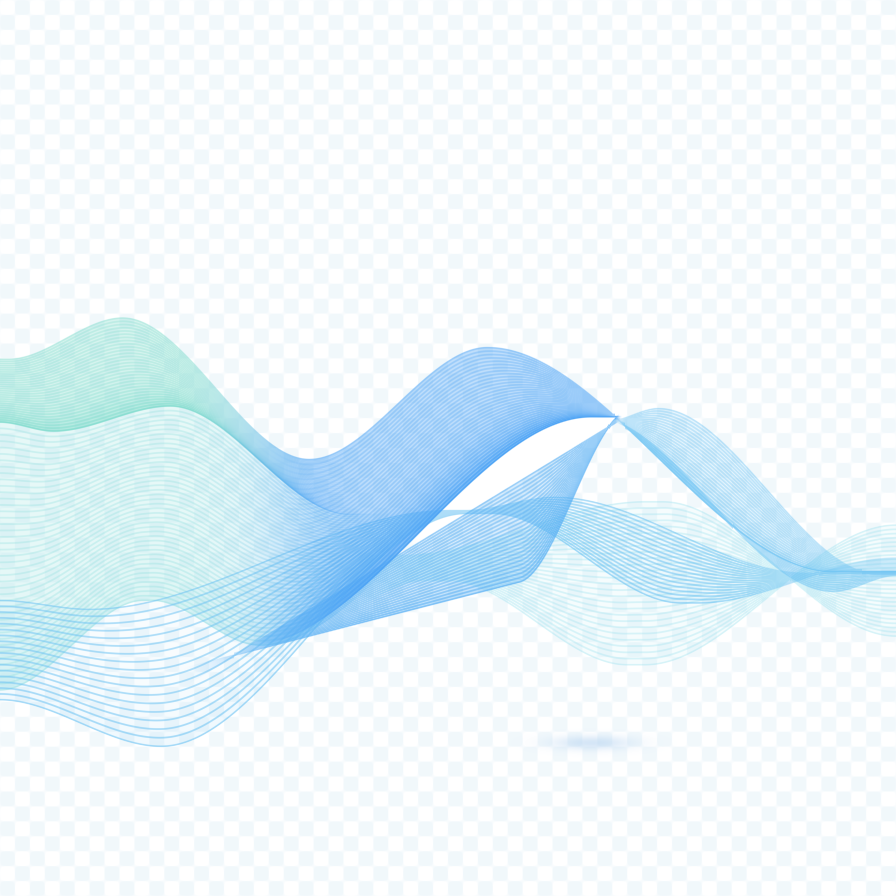
Write a three.js fragment shader that draws this background.

```glsl
varying vec2 vUv;

// Curves are stored as (height, slope) at the current x.
vec2 swing(float from, float to, float rise) {
  float t = clamp((vUv.x - from) / (to - from), 0.0, 1.0);
  return rise * vec2(t * t * (3.0 - 2.0 * t), 6.0 * t * (1.0 - t) / (to - from));
}

vec2 level(float height) {
  return vec2(height, 0.0);
}

vec2 incline(float x, float height, float slope) {
  return vec2(height + slope * (vUv.x - x), slope);
}

float span(float a, float b, float c, float d) {
  return smoothstep(a, b, vUv.x) * (1.0 - smoothstep(c, d, vUv.x));
}

// style: line count, fill alpha, extra alpha at the low edge, line alpha
vec3 ribbon(vec3 base, vec3 ink, vec2 low, vec2 top, vec4 style, float mask) {
  float gap = top.x - low.x;
  gap = (gap < 0.0 ? -1.0 : 1.0) * max(abs(gap), 0.002);
  float t = (vUv.y - low.x) / gap;
  float across = clamp(t, 0.0, 1.0);
  float slope = mix(low.y, top.y, across);
  float width = abs(gap) / sqrt(1.0 + slope * slope);
  float inside = 1.0 - smoothstep(0.0, 0.0018, max(-t, t - 1.0) * width);
  float toLine = abs(fract(t * style.x + 0.5) - 0.5) * width / style.x;
  float line = 1.0 - smoothstep(0.0002, 0.0018, toLine);
  float alpha = style.y + style.z * pow(1.0 - across, 5.0) + style.w * line;
  return mix(base, ink, inside * mask * clamp(alpha, 0.0, 1.0));
}

void main() {
  vec2 p = vUv;
  vec3 mint = vec3(0.50, 0.86, 0.80);
  vec3 azure = vec3(0.30, 0.64, 0.96);
  vec3 sky = vec3(0.42, 0.76, 0.95);
  vec3 aqua = vec3(0.60, 0.88, 0.93);
  vec3 tint = mix(mint, azure, smoothstep(0.20, 0.37, p.x));

  // Checkered ground
  vec2 wave = sin(p * 60.0 * 3.14159265);
  vec3 color = mix(vec3(1.0), vec3(0.945, 0.972, 0.986),
                   smoothstep(-0.15, 0.15, wave.x * wave.y));

  // Soft floating shadow
  vec2 s = (p - vec2(0.661, 0.171)) / vec2(0.045, 0.008);
  color = mix(color, vec3(0.70, 0.82, 0.94), 0.55 * exp(-dot(s, s)));

  // Shared edges
  vec2 crest = level(0.599) + swing(0.01, 0.137, 0.046) + swing(0.137, 0.345, -0.158)
             + swing(0.345, 0.544, 0.125) + swing(0.544, 0.93, -0.250);
  vec2 fold = level(0.529) + swing(0.0, 0.06, -0.010) + swing(0.06, 0.19, 0.028)
            + swing(0.19, 0.39, -0.121);
  vec2 belly = level(0.281) + swing(0.28, 0.66, 0.254);
  vec2 chord = incline(0.69, 0.530, 0.61);

  // Clear opening under the main arch
  float opening = smoothstep(0.0, 0.002, belly.x - p.y) * smoothstep(0.0, 0.002, p.y - chord.x);
  color = mix(color, vec3(1.0), opening * span(0.45, 0.47, 0.685, 0.69));

  // Pale sheet on the left
  vec2 sheetLow = level(0.23) + swing(0.0, 0.16, 0.10) + swing(0.17, 0.29, -0.05)
                + swing(0.29, 0.65, 0.25);
  color = ribbon(color, mix(aqua, tint, 0.5), sheetLow, fold,
                 vec4(42.0, 0.22, 0.10, 0.24), span(-0.2, -0.1, 0.34, 0.46));

  // Faint net on the lower right
  vec2 netLow = level(0.31) + swing(0.36, 0.47, 0.042) + swing(0.50, 0.70, -0.094)
              + swing(0.72, 1.0, 0.156);
  vec2 netTop = level(0.38) + swing(0.45, 0.72, 0.06) + swing(0.74, 1.0, -0.15);
  color = ribbon(color, aqua, netLow, netTop,
                 vec4(26.0, 0.10, 0.0, 0.30), span(0.38, 0.48, 1.2, 1.3));

  // Sweeping open strands
  vec2 strandLow = level(0.219) + swing(0.0, 0.18, -0.052) + swing(0.18, 0.52, 0.26)
                 + swing(0.55, 0.76, -0.10) + swing(0.78, 1.0, 0.05);
  vec2 strandTop = level(0.33) + swing(0.0, 0.10, -0.010) + swing(0.10, 0.50, 0.11)
                 + swing(0.52, 0.62, 0.015) + swing(0.62, 0.90, -0.085);
  color = ribbon(color, sky, strandLow, strandTop,
                 vec4(17.0, 0.05, 0.06, 0.50), 1.0 - 0.45 * smoothstep(0.75, 1.0, p.x));

  // Wedge below the opening
  vec2 wedgeLow = incline(0.22, 0.258, 0.257) + swing(0.58, 0.70, 0.16);
  color = ribbon(color, mix(azure, sky, 0.4), wedgeLow, chord,
                 vec4(24.0, 0.24, 0.16, 0.36), span(0.20, 0.32, 0.686, 0.692));

  // Tail folding away to the right
  vec2 tailTop = level(0.53) + swing(0.68, 0.735, 0.014) + swing(0.735, 0.98, -0.185);
  vec2 tailLow = level(0.535) + swing(0.66, 0.93, -0.195) + swing(0.93, 1.0, 0.018);
  color = ribbon(color, sky, crest, tailTop,
                 vec4(20.0, 0.16, 0.22, 0.28), span(0.685, 0.70, 1.2, 1.3));
  color = ribbon(color, sky, tailLow, crest,
                 vec4(9.0, 0.28, 0.0, 0.26), span(0.685, 0.70, 1.2, 1.3));

  // Mint shoulder and blue arch
  color = ribbon(color, tint, fold, crest,
                 vec4(30.0, 0.32, 0.32, 0.20), span(-0.2, -0.1, 0.31, 0.42));
  color = ribbon(color, azure, belly, crest,
                 vec4(34.0, 0.36, 0.42, 0.20), span(0.26, 0.41, 0.685, 0.695));

  gl_FragColor = vec4(color, 1.0);
}
```
